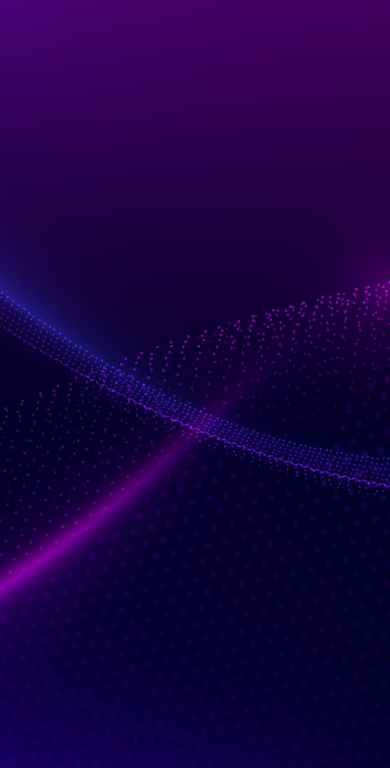
Reproduce this background procedurally as a Shadertoy shader.

```glsl
#define MAGENTA vec3(0.42, 0.04, 0.43)
#define STREAK_COLOR vec3(0.54, 0.0, 0.47)
#define BLUE_DOT vec3(0.14, 0.12, 0.46)
#define VIOLET vec3(0.30, 0.08, 0.48)
#define BLUE_GLOW vec3(0.08, 0.10, 0.31)
#define DOT_RADIUS 0.0018
#define FINE_RADIUS 0.0013
#define COLUMN_STEP 0.0215
#define MESH_STEP 0.0068
#define MESH_ROWS 5.0

vec2 hash22(vec2 p) {
    vec3 q = fract(p.xyx * vec3(0.1031, 0.1030, 0.0973));
    q += dot(q, q.yzx + 33.33);
    return fract((q.xx + q.yz) * q.zy);
}

// Curves: height as a function of the horizontal fraction u
float blueCurve(float u)   { return 0.622 - 0.40 * u + 0.18 * u * u; }
float violetCurve(float u) { return 0.577 - 0.33 * u + 0.12 * u * u; }
float streakCurve(float u) { return 0.236 + 0.33 * u + 0.15 * u * u; }
float ribbonCurve(float u) { return 0.468 + 0.167 * u + 0.06 * u * (1.0 - u); }

// Maps grid offsets to canvas offsets; rows count downward along a slope
mat2 gridFrame(vec2 cell, float slope, float lean) {
    return mat2(cell.x, slope * cell.x, -lean * cell.x, -slope * lean * cell.x - cell.y);
}

// One jittered round dot per grid cell
float dotGrid(vec2 grid, mat2 frame, float radius, float jitter, float soft) {
    vec2 shift = (hash22(floor(grid) + 57.0) - 0.5) * jitter;
    float d = length(frame * (fract(grid) - 0.5 - shift));
    return 1.0 - smoothstep(radius - soft, radius + soft, d);
}

vec3 backdrop(vec2 p, float u) {
    float rise = pow(clamp((p.y + 0.04 * (u - 0.5) - 0.44) / 0.56, 0.0, 1.0), 1.2);
    vec3 crest = mix(vec3(0.280, 0.0, 0.405), vec3(0.255, 0.0, 0.360), u);
    vec3 color = mix(vec3(0.006, 0.0, 0.146), crest, rise);
    color += vec3(0.03, 0.01, 0.09) * exp(-6.0 * length(p - vec2(0.0, 1.0)));
    color += vec3(0.080, 0.0, 0.24) * exp(-p.y / 0.13) * mix(1.0, 0.22, u);
    return color;
}

vec3 glows(vec2 p, float u) {
    // Blue haze resting on the upper curve
    float above = p.y - blueCurve(u);
    float haze = above > 0.0 ? exp(-above / 0.042) : exp(above / 0.014);
    vec3 color = BLUE_GLOW * haze * exp(-u * u / 0.13);

    // Rising streak: soft core inside a wide halo
    float d = (p.y - streakCurve(u)) * 0.80;
    float fade = 1.0 - smoothstep(0.05, 0.80, u);
    float core = exp(-d * d / 0.00022);
    float halo = exp(-abs(d) / (d < 0.0 ? 0.034 : 0.028));
    color += STREAK_COLOR * fade * (0.44 * core + 0.44 * halo);
    color += vec3(0.03, 0.0, 0.08) * exp(-abs(d) / 0.08) * (1.0 - u) * step(d, 0.0);

    // Magenta bloom at the right edge
    vec2 bloom = vec2((u - 1.0) * 0.5, p.y - 0.625);
    return color + vec3(0.24, 0.0, 0.21) * exp(-length(bloom) / 0.038);
}

// Large dim dots on the lower sheet
vec3 lowerSheet(vec2 p, float u) {
    vec2 cell = vec2(0.0225, 0.0185);
    float row = (0.16 * u * (0.4 + p.y) - p.y) / cell.y;
    float blob = dotGrid(vec2(p.x / cell.x + 0.35 * floor(row), row),
                         gridFrame(cell, 0.2, 0.0), 0.0034, 0.12, 0.0034);
    float edge = min(streakCurve(u), mix(violetCurve(u), 0.56, smoothstep(0.7, 1.0, u)));
    float mask = 1.0 - smoothstep(edge - 0.05, edge, p.y);
    return vec3(0.10, 0.0, 0.13) * blob * mask * mix(0.35, 0.85, smoothstep(0.0, 0.4, p.y));
}

// Regular faint dots between the lower curve and the streak
vec3 middleSheet(vec2 p, float u, float soft) {
    vec2 cell = vec2(0.0190, 0.0150);
    float row = (0.22 * u - p.y) / cell.y;
    float points = dotGrid(vec2(p.x / cell.x + 0.3 * floor(row), row),
                           gridFrame(cell, 0.43, 0.0), DOT_RADIUS, 0.25, soft);
    float mask = smoothstep(-0.02, 0.02, p.y - streakCurve(u));
    mask *= 1.0 - smoothstep(-0.08, 0.0, p.y - ribbonCurve(u));
    return vec3(0.19, 0.02, 0.27) * points * mask * (1.0 - smoothstep(0.3, 0.6, u));
}

// Scattered columns hanging from the ribbon edge, sparser with depth
vec3 ribbonDots(vec2 p, float u, float soft) {
    float depth = ribbonCurve(u) - p.y;
    float safeDepth = max(depth, 0.0);
    float row = 7.5 * log(1.0 + safeDepth / 0.034);
    vec2 cell = vec2(COLUMN_STEP, (safeDepth + 0.034) / 7.5);
    float slope = (0.227 - 0.12 * u) * iResolution.y / iResolution.x;
    float column = p.x / COLUMN_STEP + 0.10 * row;
    float points = dotGrid(vec2(column, row), gridFrame(cell, slope, 0.10), DOT_RADIUS, 0.35, soft);
    // A second layer fills in the right half
    float extra = dotGrid(vec2(column * 1.3 + 7.4, row * 0.8),
                          gridFrame(cell * vec2(0.77, 1.25), slope, 0.16), DOT_RADIUS, 0.5, soft);
    points = max(points, extra * smoothstep(0.35, 0.8, u) * 0.75);
    float side = mix(0.65, 1.0, smoothstep(0.15, 0.55, u));
    float fade = exp(-safeDepth / 0.10) * (1.0 - smoothstep(0.14, 0.23, depth));
    return MAGENTA * points * fade * side * step(0.0, depth);
}

// Fine mesh between two curves, with a thread and fringe below
vec3 meshDots(vec2 p, float u, float soft) {
    float bottom = violetCurve(u);
    float width = blueCurve(u) - bottom;
    float t = (blueCurve(u) - p.y) / width;
    float row = t * MESH_ROWS + 0.5;
    float slope = (0.3 * u - 0.37) * iResolution.y / iResolution.x;
    mat2 frame = gridFrame(vec2(MESH_STEP, width / MESH_ROWS), slope, 0.0);
    float points = dotGrid(vec2(p.x / MESH_STEP + 0.35 * floor(row), row), frame, FINE_RADIUS, 0.3, soft);
    float rim = step(0.0, row) * step(t, 1.1) * mix(0.60, 1.0, exp(-4.0 * abs(t)));
    vec3 color = mix(BLUE_DOT, VIOLET, clamp(t, 0.0, 1.0)) * points * rim;
    float wave = 0.0014 * sin(p.x * 520.0);
    float thread = 1.0 - smoothstep(0.0, 2.2 * soft, abs(p.y - bottom - wave));
    color += VIOLET * thread * mix(0.25, 0.75, smoothstep(0.0, 0.55, u));
    // Soft sheen tying the mesh together
    color += vec3(0.06, 0.02, 0.16) * exp(-pow((t - 0.5) * 1.5, 2.0)) * smoothstep(0.1, 0.4, u) * 0.6;
    float drop = bottom - p.y;
    float fringe = dotGrid(vec2(p.x / 0.0115, drop / 0.0060),
                           gridFrame(vec2(0.0115, 0.0060), slope, 0.0), FINE_RADIUS, 0.45, soft);
    fringe *= step(0.0, drop) * (1.0 - smoothstep(0.010, 0.024, drop));
    return color + VIOLET * fringe * smoothstep(0.05, 0.50, u) * 0.8;
}

void mainImage(out vec4 fragColor, in vec2 fragCoord) {
    vec2 p = fragCoord / iResolution.y;
    float u = fragCoord.x / iResolution.x;
    float soft = 0.7 / iResolution.y;
    vec3 color = backdrop(p, u) + glows(p, u) + lowerSheet(p, u) + middleSheet(p, u, soft);
    color += ribbonDots(p, u, soft) + meshDots(p, u, soft);
    fragColor = vec4(clamp(color, 0.0, 1.0), 1.0);
}
```
